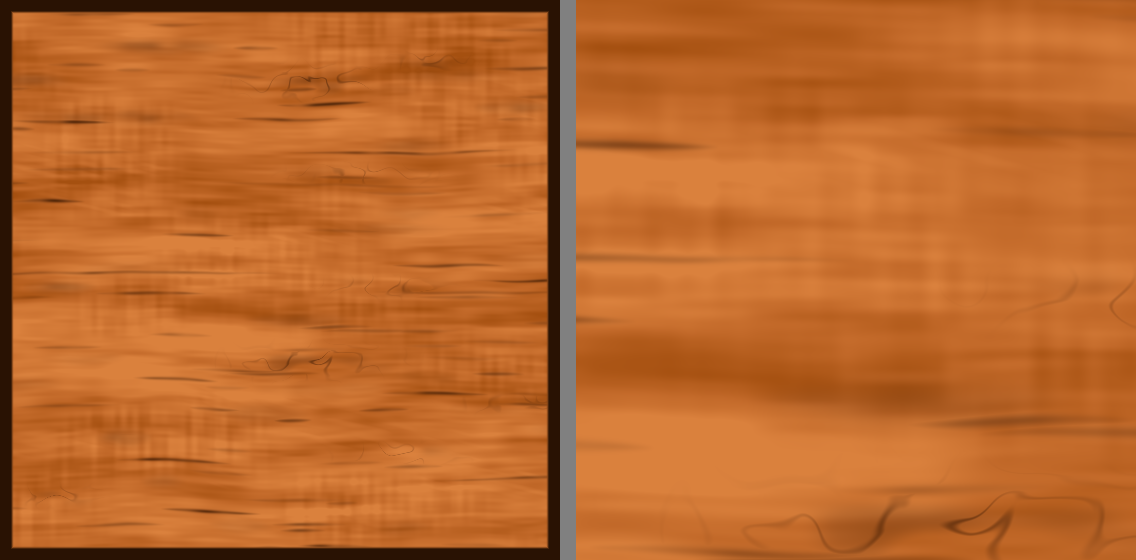
Left, the full canvas; right, a detail of the centre.
A WebGL 2 fragment shader for this texture:

```glsl
#version 300 es
precision highp float;
// Polished orange wood board with horizontal grain, dark streaks, knots and a dark frame.

#define FRAME_WIDTH 0.0208
#define WOOD_MID vec3(0.76, 0.41, 0.16)
#define WOOD_LIGHT vec3(0.82, 0.47, 0.21)
#define WOOD_DARK vec3(0.69, 0.35, 0.10)
#define STREAK_COLOR vec3(0.27, 0.12, 0.02)
#define FRAME_COLOR vec3(0.16, 0.07, 0.01)
#define EDGE_COLOR vec3(0.47, 0.25, 0.09)
#define TONE_BIAS 0.32
#define GRAIN_CONTRAST 1.0
#define STREAK_SHARE 0.24
#define KNOT_COUNT 9

uniform vec2 u_resolution;
out vec4 fragColor;

// Integer hash to 0..1
float hash(vec2 cell, int seed) {
    uvec2 v = uvec2(ivec2(cell) + 4096);
    uint h = v.x * 1597334677u ^ v.y * 3812015801u ^ uint(seed) * 2798796415u;
    h = (h ^ (h >> 16)) * 2246822519u;
    h = (h ^ (h >> 13)) * 3266489917u;
    return float((h ^ (h >> 16)) >> 8) / 16777216.0;
}

// Smooth value noise, centred on zero
float noise(vec2 p, int seed) {
    vec2 c = floor(p), f = fract(p);
    f = f * f * (3.0 - 2.0 * f);
    float low = mix(hash(c, seed), hash(c + vec2(1, 0), seed), f.x);
    float high = mix(hash(c + vec2(0, 1), seed), hash(c + vec2(1, 1), seed), f.x);
    return mix(low, high, f.y) - 0.5;
}

// Layered grain, stretched along x, with faint cross figure
float grainTone(vec2 p) {
    float tone = 1.7 * noise(p * vec2(2.6, 13.0), 1);
    tone += 1.8 * noise(p * vec2(5.0, 34.0), 2);
    tone += 1.5 * noise(p * vec2(8.0, 85.0), 3);
    tone += 0.9 * noise(p * vec2(17.0, 170.0), 4);
    tone += 0.7 * noise(p * vec2(24.0, 30.0), 5);
    float figure = smoothstep(-0.1, 0.4, noise(p * vec2(5.0, 9.0), 6));
    return tone + 1.1 * figure * noise(p * vec2(95.0, 20.0), 7);
}

// Scattered tapering horizontal strokes, one at most per grid cell
float streaks(vec2 p, vec2 grid, float share, float thickness, int seed) {
    float ink = 0.0;
    vec2 home = floor(p * grid);
    for (int j = -1; j <= 1; j++)
    for (int i = -1; i <= 1; i++) {
        vec2 cell = home + vec2(i, j);
        if (hash(cell, seed) > share) continue;
        vec2 jitter = vec2(hash(cell, seed + 1), hash(cell, seed + 2));
        vec2 d = p - (cell + jitter) / grid;
        float along = d.x * grid.x / mix(0.25, 0.95, hash(cell, seed + 3));
        float taper = max(0.0, 1.0 - along * along);
        float across = d.y / (thickness * (0.5 + 0.7 * taper));
        float strength = mix(0.2, 0.85, pow(hash(cell, seed + 4), 2.0));
        ink = max(ink, strength * taper * exp(-across * across));
    }
    return ink;
}

// Knots: soft smudges holding thin curled lines
float knots(vec2 p) {
    vec2 bend = vec2(noise(p * 30.0, 40), noise(p * 30.0, 41)) * 0.035;
    float curl = 1.0 - 2.0 * abs(noise((p + bend) * vec2(30.0, 58.0), 42));
    float lines = smoothstep(0.84, 1.0, curl);
    float ink = 0.0;
    for (int k = 0; k < KNOT_COUNT; k++) {
        vec2 id = vec2(k, 0);
        bool major = k < 2;
        vec2 centre = vec2(hash(id, 50), hash(id, 51));
        if (major) centre = vec2(0.56, 0.355 + 0.5 * float(k));
        vec2 d = (p - centre) / vec2(mix(0.05, 0.11, hash(id, 52)), major ? 0.021 : 0.014);
        float patchMask = exp(-dot(d, d));
        float smudge = smoothstep(-0.1, 0.4, noise(p * vec2(22.0, 50.0), 43));
        ink = max(ink, patchMask * (major ? 0.6 : 0.38) * (0.7 * lines + 0.5 * smudge));
    }
    return ink;
}

void main() {
    vec2 uv = gl_FragCoord.xy / u_resolution;
    float pixel = 1.0 / min(u_resolution.x, u_resolution.y);

    // Gentle waviness of the fibres
    vec2 p = uv;
    p.y += 0.014 * noise(uv * vec2(4.0, 6.0), 20) + 0.004 * noise(uv * vec2(13.0, 20.0), 21);

    // Base wood tone
    float tone = TONE_BIAS + GRAIN_CONTRAST * grainTone(p);
    float sheen = smoothstep(0.15, 0.4, noise(uv * vec2(5.0, 14.0), 22));
    tone += sheen * 1.2 * max(0.0, noise(p * vec2(18.0, 120.0) + uv.x * vec2(0, 30), 23));
    vec3 color = mix(WOOD_MID, tone > 0.0 ? WOOD_LIGHT : WOOD_DARK, min(abs(tone), 1.6));

    // Dark marks: short strokes, long cracks, knots
    float ink = streaks(p, vec2(9.0, 34.0), STREAK_SHARE, 0.0028, 60);
    ink = max(ink, 0.9 * streaks(p, vec2(3.0, 11.0), STREAK_SHARE, 0.0026, 70));
    ink = max(ink, 0.35 * streaks(p, vec2(7.0, 18.0), STREAK_SHARE, 0.010, 80));
    ink *= 0.75 + 0.9 * noise(p * vec2(30.0, 60.0), 24);
    color = mix(color, STREAK_COLOR, clamp(max(ink, knots(p)), 0.0, 0.85));

    // Frame with a narrow brown inner edge
    vec2 border = min(uv, 1.0 - uv);
    float inset = min(border.x, border.y) - FRAME_WIDTH;
    color = mix(EDGE_COLOR, color, smoothstep(0.0, 0.0025 + pixel, inset));
    color = mix(FRAME_COLOR, color, smoothstep(-0.5 * pixel - 0.001, 0.5 * pixel + 0.001, inset));
    fragColor = vec4(color, 1.0);
}
```
